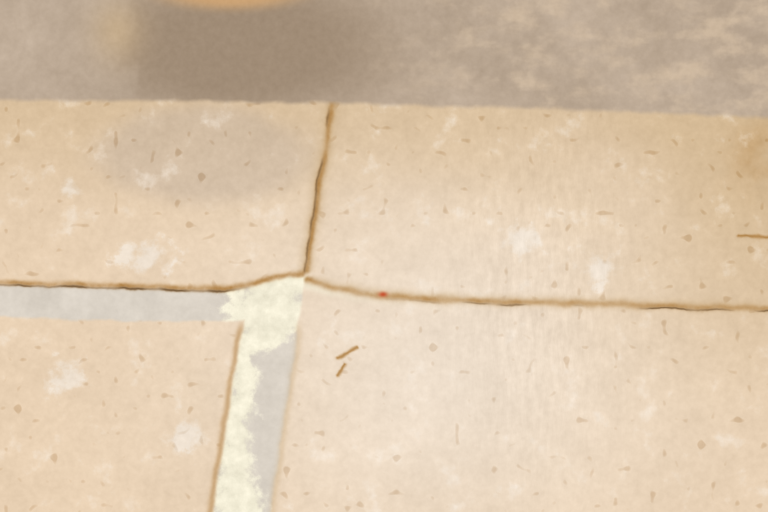
Reproduce this texture procedurally as a Shadertoy shader.

```glsl
const vec3 PEACH = vec3(0.91, 0.815, 0.7), CREAM = vec3(0.938, 0.875, 0.8);
const vec3 TAN = vec3(0.8, 0.69, 0.535), STONE = vec3(0.735, 0.66, 0.58);
const vec3 SHADE = vec3(0.61, 0.53, 0.445), AMBER = vec3(0.8, 0.64, 0.46);
const vec3 GAP_GREY = vec3(0.86, 0.825, 0.775), POWDER = vec3(0.955, 0.93, 0.84);
const vec3 FLOUR = vec3(0.945, 0.905, 0.855), RED = vec3(0.78, 0.25, 0.12);
const vec3 CRUST = vec3(0.69, 0.51, 0.285), CREVICE = vec3(0.42, 0.31, 0.19);
const float GRAIN = 0.032, WOBBLE = 0.007;
// Flour dustings: centre and radius
const vec3 DUST[6] = vec3[6](
    vec3(1.165, 0.48, 0.06), vec3(1.015, 0.53, 0.05), vec3(0.125, 0.265, 0.055),
    vec3(0.285, 0.5, 0.06), vec3(0.365, 0.155, 0.05), vec3(0.14, 0.635, 0.035));

vec2 gradientDir(vec2 cell) {
    vec3 h = fract(cell.xyx * vec3(0.1031, 0.103, 0.0973));
    h += dot(h, h.yzx + 33.33);
    float angle = 6.2832 * fract((h.x + h.y) * h.z);
    return vec2(cos(angle), sin(angle));
}
float gradientNoise(vec2 p) {
    vec2 i = floor(p), f = p - i, e = vec2(0, 1);
    vec2 u = f * f * f * (f * (f * 6.0 - 15.0) + 10.0);
    return mix(
        mix(dot(gradientDir(i), f), dot(gradientDir(i + e.yx), f - e.yx), u.x),
        mix(dot(gradientDir(i + e), f - e), dot(gradientDir(i + 1.0), f - 1.0), u.x), u.y);
}
float fbm(vec2 p) {
    float sum = 0.0, amp = 0.6;
    for (int i = 0; i < 4; i++) {
        sum += amp * gradientNoise(p);
        p = mat2(1.6, 1.2, -1.2, 1.6) * p + 7.3;
        amp *= 0.55;
    }
    return sum;
}
float bell(float d, float w) { return exp(-d * d / (w * w)); }
float blob(vec2 p, float x, float y, float rx, float ry) {
    vec2 q = (p - vec2(x, y)) / vec2(rx, ry);
    return exp(-dot(q, q));
}
float segment(vec2 p, vec2 a, vec2 b) {
    vec2 ab = b - a;
    return length(p - a - ab * clamp(dot(p - a, ab) / dot(ab, ab), 0.0, 1.0));
}
void paint(inout vec3 col, vec3 ink, float amount) { col = mix(col, ink, amount); }

void mainImage(out vec4 fragColor, in vec2 fragCoord) {
    vec2 p = fragCoord / iResolution.xy * vec2(1.5, 1);
    float aa = 1.2 / iResolution.y;
    float broad = fbm(p * 4.0), mottle = fbm(p * 13.0 + 5.0), grit = fbm(p * 32.0), fine = fbm(p * 75.0);
    vec2 q = p + WOBBLE * vec2(fbm(p * 18.0 + 20.0), fbm(p * 18.0 + 40.0));

    // Dough with warm edges and a pale centre
    vec3 col = mix(PEACH, CREAM, blob(p, 0.86, 0.28, 0.46, 0.38));
    paint(col, TAN, 0.5 * smoothstep(0.52, 0.82, p.y + 0.1 * broad));
    paint(col, TAN, 0.6 * smoothstep(1.05, 1.55, p.x + 0.15 * broad) * smoothstep(0.1, 0.6, p.y));
    float dim = blob(p, 0.4, 0.7, 0.25, 0.11) + 0.3 * broad;
    paint(col, STONE + 0.06, 0.6 * smoothstep(0.3, 0.7, dim));
    paint(col, CRUST, 0.4 * blob(p, 1.49, 0.69, 0.05, 0.06) * (1.0 + 2.0 * mottle));
    float dust = 0.0;
    for (int i = 0; i < 6; i++)
        dust = max(dust, blob(p, DUST[i].x, DUST[i].y, DUST[i].z, DUST[i].z * 0.75));
    dust = smoothstep(0.4, 1.0, dust + 0.8 * mottle + 0.8 * grit) + 0.5 * smoothstep(0.15, 0.5, mottle + 0.5 * grit);
    paint(col, FLOUR, 0.7 * min(dust, 1.0));
    col += 0.06 * blob(p, 1.06, 0.42, 0.2, 0.38) * fbm(p * vec2(80, 22));
    col += 0.03 * broad + 0.035 * mottle + 0.025 * grit;
    col -= vec3(0.07, 0.09, 0.11) * smoothstep(0.36, 0.55, gradientNoise(p * 42.0));

    // Edges of the four slabs
    float rx = max(q.x - 0.6, 0.0);
    float leftSeam = q.y - 0.445 + 0.026 * q.x - 0.037 * smoothstep(0.42, 0.62, q.x);
    float rightSeam = q.y - 0.418 + 0.022 * rx - 0.037 * exp(-rx / 0.1);
    float upright = q.x - 0.596 - 0.16 * (q.y - 0.469);
    float lowLeftSide = q.x - 0.412 - 0.165 * q.y;
    float lowLeftTop = q.y - 0.381 + 0.06 * q.x - 0.08 * q.x * q.x;
    float lowRightSide = q.x - 0.531 - 0.15 * q.y;
    float topEdge = q.y - 0.805 + 0.0156 * q.x * q.x;

    // Floury channel between slabs
    float channel = min(max(lowLeftSide, lowLeftTop), min(-leftSeam, -lowRightSide));
    float powderEdge = 0.525 + 0.09 * p.y + 0.09 * smoothstep(0.29, 0.39, p.y)
        - 0.05 * smoothstep(0.0, 0.12, p.y);
    float powder = smoothstep(-0.015, 0.015, powderEdge - p.x + 0.05 * mottle + 0.05 * grit)
        * smoothstep(0.42, 0.47, p.x + 0.1 * grit + 0.12 * (0.38 - p.y));
    vec3 gapCol = mix(GAP_GREY + 0.06 * mottle, POWDER + 0.1 * grit, powder);
    paint(col, gapCol, smoothstep(-aa, aa + 0.004, channel));
    float low = 1.0 - smoothstep(0.35, 0.38, p.y);
    paint(col, CRUST, 0.5 * low * bell(lowLeftSide + 0.003, 0.006));
    paint(col, TAN, 0.4 * low * bell(lowRightSide, 0.007));

    // Baked seams with thin broken crevices
    float onRight = smoothstep(0.59, 0.6, p.x), onUpright = smoothstep(0.462, 0.472, p.y);
    float broken = smoothstep(-0.2, 0.2, gradientNoise(p * 18.0 + 3.4));
    float bake = 0.55 + 0.25 * broken + 0.5 * grit;
    paint(col, POWDER, 0.7 * onRight * bell(rightSeam + 0.012, 0.008) * exp(-rx / 0.1));
    paint(col, TAN, 0.6 * onUpright * bell(upright, 0.014));
    paint(col, CRUST, bake * onUpright * bell(upright - 0.001, 0.006));
    paint(col, CREVICE, 0.5 * broken * onUpright * bell(upright + 0.003, 0.0025));
    paint(col, CRUST, bake * (1.0 - onRight) * bell(leftSeam - 0.003, 0.006));
    paint(col, CREVICE, (0.35 + 0.45 * broken) * bell(leftSeam + 0.002, 0.0025) * (1.0 - smoothstep(0.42, 0.5, p.x)));
    paint(col, TAN, 0.5 * onRight * bell(rightSeam - 0.002, 0.011));
    paint(col, CRUST, 0.85 * bake * onRight * bell(rightSeam, 0.006));
    paint(col, CREVICE, 0.65 * broken * bell(rightSeam + 0.005, 0.0022) * smoothstep(0.65, 1.2, p.x));

    // Nicks and one red fleck
    float nick = min(segment(q, vec2(0.662, 0.302), vec2(0.697, 0.319)),
        min(segment(q, vec2(0.66, 0.267), vec2(0.674, 0.29)), segment(q, vec2(1.443, 0.54), vec2(1.5, 0.535))));
    paint(col, CRUST, 0.85 * bell(nick, 0.0035 + 0.003 * grit));
    paint(col, RED, 0.8 * blob(p, 0.748, 0.425, 0.008, 0.005));

    // Shaded work surface behind the dough
    vec3 back = STONE + 0.06 * broad + 0.04 * mottle + 0.03 * grit;
    dim = blob(p, 0.46, 0.91, 0.32, 0.15) * smoothstep(0.2, 0.27, p.x + 0.06 * mottle);
    paint(back, SHADE, 0.85 * smoothstep(0.1, 0.8, dim + 0.2 * broad));
    float smear = smoothstep(-0.1, 0.4, fbm(p * vec2(9, 18) + 11.0) + 0.2 * grit);
    paint(back, PEACH * 0.93, 0.65 * smear * smoothstep(0.6, 1.05, p.x));
    paint(back, TAN, 0.6 * blob(p, 0.23, 0.94, 0.05, 0.06));
    paint(back, AMBER, smoothstep(0.25, 0.8, blob(p, 0.45, 1.02, 0.17, 0.045)));
    paint(col, back, smoothstep(-0.004 - aa, 0.004 + aa, topEdge));
    fragColor = vec4(col + GRAIN * fine, 1);
}
```
